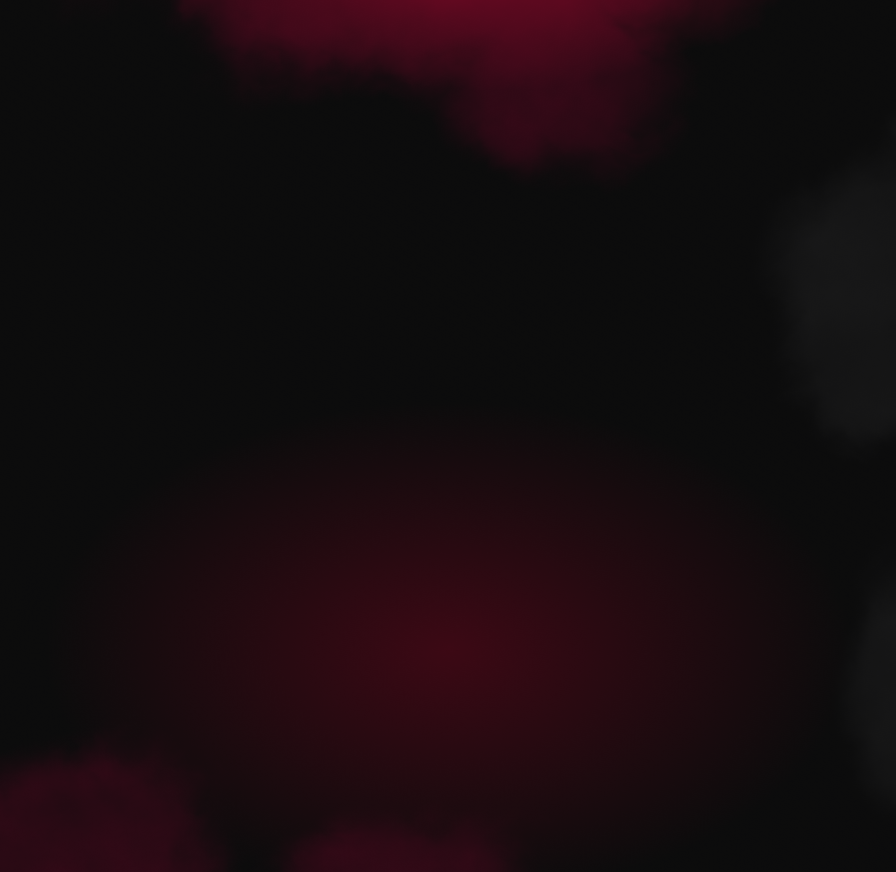
A Shadertoy shader for this background:

```glsl
const vec3 BASE_COLOR = vec3(0.046, 0.046, 0.047);
const vec3 GLOW_COLOR = vec3(0.235, 0.035, 0.080);
const vec3 CRIMSON_SMOKE = vec3(0.225, 0.035, 0.095);
const vec3 CRIMSON_CORE = vec3(0.400, 0.035, 0.130);
const vec3 GREY_SMOKE = vec3(0.095, 0.095, 0.097);

const vec2 GLOW_CENTER = vec2(0.50, 0.255);
const vec2 GLOW_RADIUS = vec2(0.45, 0.285);

const float NOISE_SCALE = 9.0;
const float RAGGEDNESS = 0.75;
const float EDGE_SOFTNESS = 0.50;
const int OCTAVES = 5;

// Smoke puffs: center.xy, radius.xy
const int CRIMSON_COUNT = 4;
const vec4 CRIMSON_PUFFS[CRIMSON_COUNT] = vec4[](
    vec4(0.48, 1.03, 0.41, 0.17),
    vec4(0.63, 0.92, 0.17, 0.13),
    vec4(0.06, 0.01, 0.25, 0.16),
    vec4(0.44, -0.02, 0.20, 0.10));
const int GREY_COUNT = 2;
const vec4 GREY_PUFFS[GREY_COUNT] = vec4[](
    vec4(0.99, 0.67, 0.14, 0.20),
    vec4(1.01, 0.22, 0.09, 0.19));
const vec4 CORE_PUFF = vec4(0.53, 1.03, 0.36, 0.13);

float hash(vec2 cell) {
    return fract(sin(dot(cell, vec2(127.1, 311.7))) * 43758.5453);
}

float valueNoise(vec2 p) {
    vec2 cell = floor(p);
    vec2 f = fract(p);
    f = f * f * (3.0 - 2.0 * f);
    float low = mix(hash(cell), hash(cell + vec2(1.0, 0.0)), f.x);
    float high = mix(hash(cell + vec2(0.0, 1.0)), hash(cell + 1.0), f.x);
    return mix(low, high, f.y);
}

float fbm(vec2 p) {
    float sum = 0.0;
    float amplitude = 0.5;
    for (int i = 0; i < OCTAVES; i++) {
        sum += amplitude * valueNoise(p);
        p = mat2(1.6, 1.2, -1.2, 1.6) * p + 7.3;
        amplitude *= 0.5;
    }
    return sum;
}

// Soft ellipse whose rim is broken up by noise
float puffDensity(vec2 uv, vec4 puff, float turbulence) {
    float inside = 1.0 - length((uv - puff.xy) / puff.zw);
    return smoothstep(0.0, EDGE_SOFTNESS, inside + turbulence * RAGGEDNESS);
}

void mainImage(out vec4 fragColor, in vec2 fragCoord) {
    vec2 uv = fragCoord / iResolution.xy;
    vec2 noisePos = vec2(uv.x * iResolution.x / iResolution.y, uv.y) * NOISE_SCALE;
    float turbulence = fbm(noisePos + 0.6 * fbm(noisePos * 1.7)) - 0.5;
    float wisps = fbm(noisePos * 1.5 + 31.0);

    // Elliptical floor glow
    float glow = max(0.0, 1.0 - length((uv - GLOW_CENTER) / GLOW_RADIUS));
    vec3 color = mix(BASE_COLOR, GLOW_COLOR, glow);

    // Grey smoke along the right side
    float grey = 0.0;
    for (int i = 0; i < GREY_COUNT; i++) {
        grey = max(grey, puffDensity(uv, GREY_PUFFS[i], turbulence));
    }
    color = mix(color, GREY_SMOKE, grey * mix(0.5, 1.0, wisps));

    // Crimson smoke along the top and lower left
    float crimson = 0.0;
    for (int i = 0; i < CRIMSON_COUNT; i++) {
        crimson = max(crimson, puffDensity(uv, CRIMSON_PUFFS[i], turbulence));
    }
    color = mix(color, CRIMSON_SMOKE, crimson * mix(0.4, 1.0, wisps));

    // Brighter heart of the top cloud
    float core = max(0.0, 1.0 - length((uv - CORE_PUFF.xy) / CORE_PUFF.zw) + 0.3 * turbulence);
    color = mix(color, CRIMSON_CORE, min(core * 1.2, 1.0));

    // Fine dither against banding
    color += (hash(fragCoord) - 0.5) / 255.0;
    fragColor = vec4(color, 1.0);
}
```
